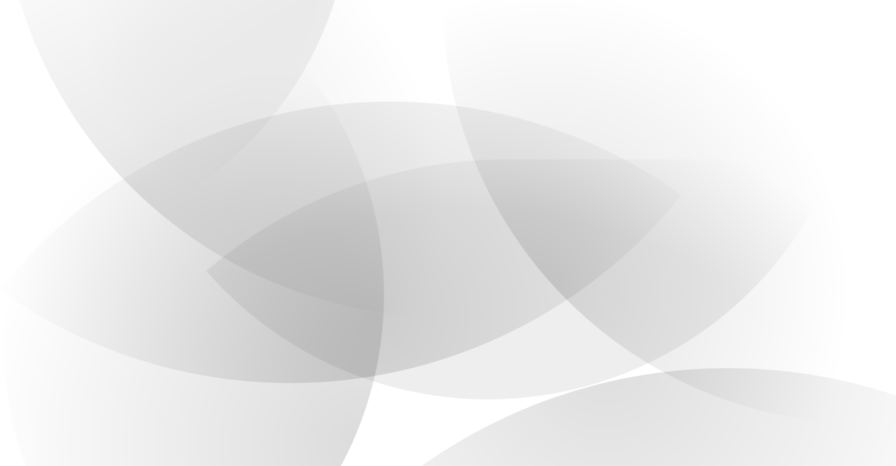
A Shadertoy shader for this background:

```glsl
#define PAPER vec3(1.0)
#define INK vec3(0.0)
#define WIDE_LENS 0.14
#define TALL_LENS 0.14
#define SWEPT_LENS 0.065
#define UPPER_ARC 0.10
#define CORNER_DISC 0.07
#define RIGHT_DISC 0.12
#define LOW_HILL 0.13

// Signed distance to a disc, negative inside
float disc(vec2 p, vec2 center, float radius) {
    return length(p - center) - radius;
}

// Overlap of two discs
float lens(float a, float b) {
    return max(a, b);
}

// Share of light kept by a translucent shape whose ink fades out from a focus
float veil(float dist, float fade, float strength) {
    float edge = 1.0 / iResolution.y;
    float cover = 1.0 - smoothstep(-edge, edge, dist);
    return 1.0 - strength * cover * fade;
}

// One at the focus side, zero at the given reach, ramped over a width
float glow(vec2 p, vec2 focus, float reach, float ramp) {
    return clamp((reach - length(p - focus)) / ramp, 0.0, 1.0);
}

void mainImage(out vec4 fragColor, in vec2 fragCoord) {
    vec2 p = fragCoord / iResolution.y;
    float light = 1.0;

    // Upper left: long arc and corner disc
    light *= veil(disc(p, vec2(0.955, 1.273), 0.953),
                  glow(p, vec2(0.30, 0.575), 0.65, 0.65), UPPER_ARC);
    light *= veil(disc(p, vec2(0.0, 1.225), 0.753),
                  glow(p, vec2(0.675, 1.0), 0.50, 0.50), CORNER_DISC);

    // Wide lens across the left and middle
    float wide = lens(disc(p, vec2(0.838, -0.293), 1.075),
                      disc(p, vec2(0.623, 1.253), 1.075));
    light *= veil(wide, glow(p, vec2(0.80, 0.325), 0.825, 0.825), WIDE_LENS);

    // Tall lens at the lower left
    float tall = lens(disc(p, vec2(0.046, 0.368), 0.778),
                      disc(p, vec2(0.785, 0.270), 0.778));
    light *= veil(tall, glow(p, vec2(0.775, 0.05), 0.825, 0.825), TALL_LENS);

    // Swept lens, its upper side running level to the right
    vec2 level = vec2(min(p.x, 1.088), p.y);
    float swept = lens(disc(level, vec2(1.088, -0.332), 0.990),
                       disc(p, vec2(1.047, 0.943), 0.800));
    light *= veil(swept, glow(p, vec2(1.0, -0.5), 1.30, 0.25), SWEPT_LENS);

    // Large disc at the right
    light *= veil(disc(p, vec2(1.86, 1.0), 0.910),
                  glow(p, vec2(1.175, 0.375), 0.65, 0.65), RIGHT_DISC);

    // Low hill along the bottom
    light *= veil(disc(p, vec2(1.5625, -0.925), 1.135),
                  glow(p, vec2(1.30, 0.225), 0.85, 0.85), LOW_HILL);

    fragColor = vec4(mix(INK, PAPER, light), 1.0);
}
```
